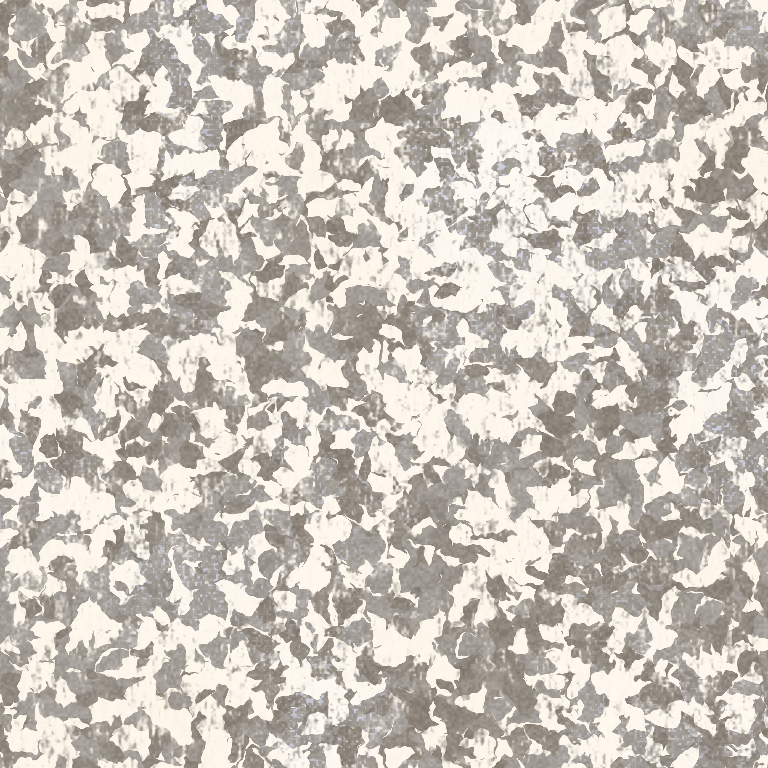
This texture is drawn by a Shadertoy shader. Its source:

```glsl
// Weathered galvanised metal: pointed flakes of cream paint, worn by upright scratches and grain.
#define FLAKE_CELLS 25.0
#define FLAKE_LAYERS 5
#define FLAKE_LENGTH 0.72
#define FLAKE_WIDTH 0.36
#define PAINT_SHARE 0.47
#define RAGGEDNESS 0.013
#define SCRATCH_WEAR 0.75
#define PATCH_WEAR 0.65
#define CREAM vec3(1.0, 0.975, 0.935)
#define GREY_METAL vec3(0.645, 0.627, 0.602)
#define BROWN_METAL vec3(0.555, 0.523, 0.482)
#define BLUE_SPECK vec3(0.80, 0.81, 0.87)

vec3 hash3(vec2 p) {
    vec3 q = fract(p.xyx * vec3(0.1031, 0.1030, 0.0973));
    q += dot(q, q.yxz + 33.33);
    return fract((q.xxy + q.yzz) * q.zyx);
}

// Three independent channels of smooth value noise.
vec3 noise3(vec2 p) {
    vec2 cell = floor(p), f = fract(p);
    f = f * f * (3.0 - 2.0 * f);
    vec3 low = mix(hash3(cell), hash3(cell + vec2(1, 0)), f.x);
    vec3 high = mix(hash3(cell + vec2(0, 1)), hash3(cell + vec2(1, 1)), f.x);
    return mix(low, high, f.y);
}

float fbm(vec2 p) {
    float sum = 0.0, gain = 0.5;
    for (int i = 0; i < 4; i++) {
        sum += gain * noise3(p).x;
        p = mat2(1.6, 1.2, -1.2, 1.6) * p + 7.3;
        gain *= 0.55;
    }
    return sum;
}

// Coverage of a bent, pointed flake around the origin.
float flakeMask(vec2 p, vec3 shape) {
    float angle = 6.2832 * shape.x;
    float c = cos(angle), s = sin(angle);
    p = mat2(c, s, -s, c) * p;
    p.y += (shape.y - 0.5) * 1.3 * (p.x * p.x - 0.1);
    float size = mix(0.65, 1.15, shape.z);
    float along = p.x / (FLAKE_LENGTH * size);
    float d = abs(p.y) / (FLAKE_WIDTH * size) + along * along - 1.0;
    return 1.0 - smoothstep(-0.09, 0.09, d);
}

// Overlapping flakes; x is paint thickness, y is brownness of the metal.
vec2 flakes(vec2 uv) {
    vec2 surface = vec2(0.45, 0.35);
    for (int layer = 0; layer < FLAKE_LAYERS; layer++) {
        float level = float(layer);
        vec2 p = uv * FLAKE_CELLS * (0.88 + 0.07 * level) + level * vec2(17.37, 9.61);
        vec2 home = floor(p);
        for (int k = 0; k < 9; k++) {
            vec2 cell = home + vec2(k % 3 - 1, k / 3 - 1);
            vec2 seed = cell + level * 61.0 + 200.0;
            vec3 place = hash3(seed);
            vec3 shape = hash3(seed + 411.0);
            vec2 centre = cell + 0.5 + 0.7 * (place.xy - 0.5);
            float painted = step(place.z, PAINT_SHARE);
            float tone = fract(place.z * 13.0);
            vec2 flake = vec2(mix(0.05, 0.70, painted) + 0.25 * tone,
                              smoothstep(0.2, 0.9, fract(place.z * 29.0)));
            surface = mix(surface, flake, flakeMask(p - centre, shape));
        }
    }
    return surface;
}

void mainImage(out vec4 fragColor, in vec2 fragCoord) {
    vec2 uv = fragCoord / iResolution.y;

    // Ragged flake outlines
    vec2 warp = (noise3(uv * 58.0).xy - 0.5) * RAGGEDNESS;
    warp += (noise3(uv * 150.0 + 31.0).xy - 0.5) * RAGGEDNESS * 0.45;
    vec2 surface = flakes(uv + warp);

    // Wear: broad regions, blotches, upright scratches and fine grain
    vec3 region = noise3(uv * 5.5 + 3.7);
    vec3 grain = noise3(uv * 290.0 + 57.0);
    float scratch = noise3(uv * vec2(250.0, 85.0) + 11.0).x;
    float wear = mix(scratch, grain.x, 0.25 + 0.4 * region.x);
    float patches = fbm(uv * 38.0 + 5.0) / 0.91;

    float paint = surface.x - 0.515 + (wear - 0.5) * SCRATCH_WEAR
                + (patches - 0.5) * PATCH_WEAR + (region.y - 0.5) * 0.16;
    float cover = smoothstep(-0.22, 0.24, paint);

    // Metal with grain and bluish crystals
    float brown = clamp(surface.y + (region.z - 0.5) * 0.5, 0.0, 1.0);
    vec3 metal = mix(GREY_METAL, BROWN_METAL, brown);
    metal += (grain.y - 0.5) * 0.10 + (patches - 0.5) * 0.08;
    float speck = smoothstep(0.66, 0.88, grain.z) * smoothstep(0.25, 0.8, region.x);
    metal = mix(metal, BLUE_SPECK, speck * (1.0 - 0.6 * brown));

    // Paint with a slight warm and cool drift
    vec3 cream = CREAM + (region.x - 0.5) * vec3(0.0, 0.015, 0.04);
    cream -= 0.03 * grain.y * (1.0 - scratch);

    fragColor = vec4(clamp(mix(metal, cream, cover), 0.0, 1.0), 1.0);
}
```
